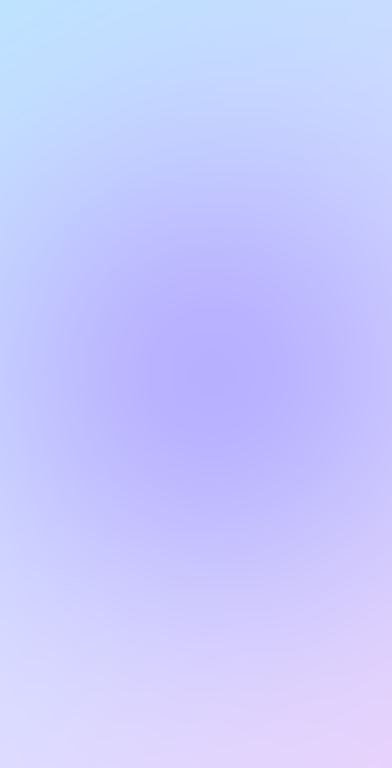
Give the GLSL for this background, as a WebGL 2 fragment shader.

```glsl
#version 300 es
precision highp float;
// Soft pastel sky-to-lilac gradient with a periwinkle glow in the middle.

#define TOP_LEFT vec3(0.745, 0.900, 1.000)
#define TOP_RIGHT vec3(0.785, 0.875, 1.000)
#define BOTTOM_LEFT vec3(0.875, 0.865, 1.000)
#define BOTTOM_RIGHT vec3(0.915, 0.830, 0.988)
#define GLOW_COLOR vec3(0.716, 0.685, 1.000)
#define GLOW_CENTER vec2(0.54, 0.515)
#define GLOW_RADIUS 0.31
#define GLOW_STRENGTH 0.97

uniform vec2 u_resolution;
out vec4 fragColor;

// Blend of the four corner colours.
vec3 cornerGradient(vec2 uv) {
    vec3 bottom = mix(BOTTOM_LEFT, BOTTOM_RIGHT, uv.x);
    vec3 top = mix(TOP_LEFT, TOP_RIGHT, uv.x);
    return mix(bottom, top, uv.y);
}

// Round Gaussian falloff, measured in canvas heights.
float glowAmount(vec2 uv) {
    vec2 offset = (uv - GLOW_CENTER) * vec2(u_resolution.x / u_resolution.y, 1.0);
    return GLOW_STRENGTH * exp(-dot(offset, offset) / (GLOW_RADIUS * GLOW_RADIUS));
}

void main() {
    vec2 uv = gl_FragCoord.xy / u_resolution;
    vec3 color = mix(cornerGradient(uv), GLOW_COLOR, glowAmount(uv));
    fragColor = vec4(color, 1.0);
}
```
